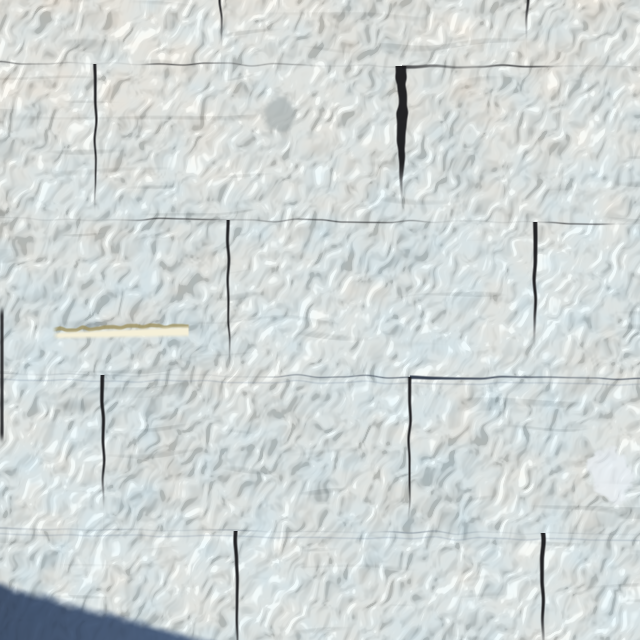
Reproduce this texture procedurally as a Shadertoy shader.

```glsl
// Pale rough stone blocks in running bond, with tapering dark joints, stains and a corner shadow.
#define ROW_HEIGHT 0.243
#define ROW_BASE 0.169
#define BLOCK_WIDTH 0.479
#define EVEN_SHIFT 0.161
#define ODD_SHIFT 0.363
#define ROW_DRIFT 0.006
#define TILT 0.007
#define JOINT_HALF 0.0036
#define WIDE_GAP 0.0065
#define GRAIN_SCALE 105.0
#define GRAIN_CONTRAST 0.75

const vec3 STONE_LIGHT = vec3(0.86, 0.89, 0.89);
const vec3 STONE_MID = vec3(0.79, 0.82, 0.82);
const vec3 STONE_DARK = vec3(0.66, 0.69, 0.69);
const vec3 SLATE = vec3(0.29, 0.36, 0.47);
const vec3 SOOT = vec3(0.10, 0.10, 0.11);
const vec3 CREAM = vec3(0.96, 0.94, 0.85);
const vec3 OCHRE = vec3(0.62, 0.57, 0.38);

float hash(vec2 p) {
    return fract(sin(dot(p, vec2(127.1, 311.7))) * 43758.5453);
}

float noise(vec2 p) {
    vec2 i = floor(p), f = fract(p);
    f = f * f * (3.0 - 2.0 * f);
    return mix(mix(hash(i), hash(i + vec2(1, 0)), f.x),
               mix(hash(i + vec2(0, 1)), hash(i + vec2(1, 1)), f.x), f.y);
}

float fbm(vec2 p) {
    float sum = 0.0, amp = 0.5;
    for (int i = 0; i < 4; i++) {
        sum += amp * noise(p);
        p = p * 2.03 + 17.3;
        amp *= 0.5;
    }
    return sum / 0.9375;
}

// Coverage of a soft band of given half width around d = 0.
float band(float d, float halfWidth, float soft) {
    return 1.0 - smoothstep(halfWidth - soft, halfWidth + soft, abs(d));
}

// Horizontal position in block widths; whole numbers are vertical joints.
float blockCoord(float x, float row) {
    float shift = mod(row, 2.0) < 0.5 ? EVEN_SHIFT : ODD_SHIFT;
    return (x - shift + ROW_DRIFT * row) / BLOCK_WIDTH;
}

// Chipped stone surface: slanted relief, mottling and gentle tints.
vec3 stone(vec2 p, vec2 block) {
    vec2 q = vec2(p.x - 0.3 * p.y, 0.6 * p.y) * GRAIN_SCALE;
    q += 1.6 * vec2(noise(p * 45.0), noise(p * 45.0 + 31.0));
    float relief = noise(q) - noise(q + vec2(0.7, -0.5));
    relief += 0.35 * (noise(q * 2.3) - 0.5);
    float tone = 0.54 + GRAIN_CONTRAST * relief + 0.6 * (fbm(p * 14.0) - 0.5);
    tone += 0.12 * (hash(block) - 0.5);
    vec3 col = mix(STONE_MID, STONE_LIGHT, smoothstep(0.25, 0.65, tone));
    col = mix(col, STONE_DARK, 0.8 * smoothstep(0.3, 0.05, tone));
    col += 0.09 * smoothstep(0.7, 1.0, tone);
    float hue = fbm(p * 22.0 + 9.0) - 0.5 + 0.35 * smoothstep(0.55, 1.0, p.y);
    col += hue * vec3(0.07, 0.0, -0.05);
    // Faint broken ledges across the faces.
    float ledge = noise(vec2(p.x * 8.0, p.y * 75.0 + 2.0 * noise(p * 9.0)));
    return col - 0.07 * smoothstep(0.82, 0.97, ledge);
}

void mainImage(out vec4 fragColor, in vec2 fragCoord) {
    vec2 p = fragCoord / iResolution.xy;
    float soft = 0.0008 + 0.7 / iResolution.y;
    float level = (p.y - ROW_BASE + TILT * (p.x - 0.5)) / ROW_HEIGHT;
    float row = floor(level), height = fract(level);
    float across = blockCoord(p.x, row);
    vec3 col = stone(p, vec2(floor(across), row));
    vec3 jointColor = mix(SLATE * 0.75, SOOT, smoothstep(0.3, 0.6, p.y));

    // Bed joints: faint, darkest just right of the upright joint below.
    float line = floor(level + 0.5);
    float below = blockCoord(p.x, line - 1.0);
    float bedDist = (level - line) * ROW_HEIGHT + 0.005 * (noise(vec2(p.x * 28.0, line)) - 0.5);
    float accent = step(0.35, hash(vec2(floor(below), line))) * exp(-5.0 * fract(below));
    float bedDark = 0.08 + 0.55 * smoothstep(0.3, 0.8, noise(vec2(p.x * 11.0, line * 7.0))) + 0.5 * accent;
    col = mix(col, jointColor, min(bedDark, 0.95) * band(bedDist, 0.0009 + 0.0018 * accent, soft));
    col = mix(col, SLATE, 0.18 * band(bedDist + 0.009, 0.001, 0.002) * step(p.y, 0.5));

    // Upright joints: widest at the top, tapering and fading downwards.
    float column = floor(across + 0.5);
    float seed = hash(vec2(column, row) + 4.7);
    float sideDist = (across - column) * BLOCK_WIDTH + 0.004 * (noise(vec2(column, p.y * 32.0)) - 0.5);
    float halfWidth = JOINT_HALF * mix(0.6, 1.0, seed) * (0.3 + 0.7 * height);
    float isWide = step(abs(row - 2.0) + abs(column - 1.0), 0.5);
    halfWidth += isWide * WIDE_GAP * smoothstep(0.05, 0.85, height) * (0.6 + 0.6 * noise(p.yy * 45.0));
    float reach = smoothstep(0.0, 0.3, height - 0.22 * seed);
    col = mix(col, SOOT, 0.95 * reach * band(sideDist, halfWidth, soft));
    float edgeCrack = band(p.x - 0.003, 0.0025, soft) * band(p.y - 0.415, 0.1, 0.01);
    col = mix(col, SOOT, 0.85 * edgeCrack);

    // Grey stain and pale scuffed patch.
    float rough = fbm(p * 40.0) - 0.5;
    float stain = length(p - vec2(0.436, 0.822)) + 0.02 * rough;
    col = mix(col, STONE_DARK, 0.7 * smoothstep(0.03, 0.018, stain));
    float scuff = length((p - vec2(0.954, 0.258)) * vec2(1.2, 0.9)) + 0.04 * rough;
    col = mix(col, vec3(0.93, 0.95, 0.97), 0.65 * smoothstep(0.043, 0.033, scuff));

    // Cream sliver with a ragged ochre upper edge.
    float along = (p.x - 0.08) / 0.217;
    float sliverY = p.y - 0.479 - 0.03 * (p.x - 0.19);
    float inside = smoothstep(0.0, 0.06, along) * smoothstep(1.0, 0.98, along);
    float ragged = 0.005 * noise(vec2(p.x * 85.0, 3.0));
    col = mix(col, OCHRE, 0.8 * inside * band(sliverY - 0.007 - ragged, 0.003, soft));
    col = mix(col, CREAM, inside * band(sliverY, 0.004 + 0.003 * along, 2.0 * soft));

    // Blue shadow across the lower left corner.
    float shadowEdge = p.y - 0.088 + 0.275 * p.x + 0.012 * rough;
    vec3 shadow = SLATE * (0.7 + 0.4 * col) * (0.85 + 0.5 * p.x);
    col = mix(col, shadow, smoothstep(0.008, -0.012, shadowEdge));

    fragColor = vec4(clamp(col, 0.0, 1.0), 1.0);
}
```
